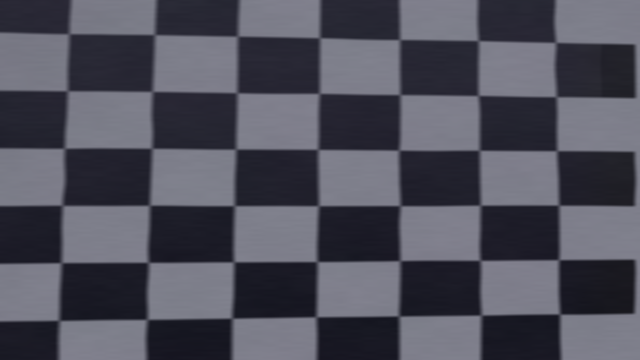
This pattern is drawn by a Shadertoy shader. Its source:

```glsl
// A dim grey and navy checkerboard print, seen slightly askew with soft edges.
// Canvas coordinates are bent into cell coordinates (column, row); a product of
// two soft square waves gives the checks, and stretched noise gives the grain.

#define ANCHOR     vec2(0.625, 0.572)  // grid crossing, measured from top left
#define CELLS      vec2(7.92, 6.234)   // cells across and down
#define BEND       0.0103              // narrowing of columns to the right
#define TAPER      0.0664              // narrowing of rows to the right
#define FAN        0.04                // widening of columns downwards
#define LAST_EDGE  3.0                 // columns right of the anchor
#define SOFTNESS   vec2(0.048, 0.036)  // edge blur in cells
#define LIGHT      vec3(0.490, 0.492, 0.540)
#define DARK_TOP   vec3(0.158, 0.156, 0.205)
#define DARK_BASE  vec3(0.096, 0.096, 0.138)
#define GRAIN      0.022

float hash(vec2 p) {
    vec3 q = fract(p.xyx * vec3(0.1031, 0.1030, 0.0973));
    q += dot(q, q.yzx + 33.33);
    return fract((q.x + q.y) * q.z);
}

float noise(vec2 p) {
    vec2 i = floor(p), f = fract(p);
    f = f * f * (3.0 - 2.0 * f);
    return mix(mix(hash(i), hash(i + vec2(1, 0)), f.x),
               mix(hash(i + vec2(0, 1)), hash(i + vec2(1, 1)), f.x), f.y);
}

// Cell coordinates relative to the anchor, rows counted downwards.
vec2 boardCoords(vec2 uv) {
    vec2 d = (uv - ANCHOR) * CELLS;
    float fan = FAN * (1.0 - smoothstep(0.87, 0.99, uv.x));
    d.x /= 1.0 + fan * (uv.y - ANCHOR.y);
    float column = (1.0 - sqrt(1.0 - 4.0 * BEND * d.x)) / (2.0 * BEND);
    return vec2(column, d.y / (1.0 - TAPER * uv.x));
}

// Square wave of period two, crossing zero at whole numbers.
float softSquare(float x, float blur) {
    float wave = 0.5 - abs(mod(x + 0.5, 2.0) - 1.0);
    return 2.0 * smoothstep(-blur, blur, wave) - 1.0;
}

void mainImage(out vec4 fragColor, in vec2 fragCoord) {
    vec2 uv = fragCoord / iResolution.xy;
    uv.y = 1.0 - uv.y;

    // Slightly uneven cell edges
    vec2 board = boardCoords(uv);
    vec2 blur = max(SOFTNESS, fwidth(board));
    board.x += 0.024 * (noise(uv * vec2(9.0, 16.0)) - 0.5);
    board.y += 0.016 * (noise(uv * vec2(12.0, 9.0) + 40.0) - 0.5);

    // Checks, ending in a plain margin on the right
    float inside = min(board.x, LAST_EDGE - 0.5);
    float check = 0.5 + 0.5 * softSquare(inside, blur.x) * softSquare(board.y, blur.y);
    float margin = smoothstep(LAST_EDGE - blur.x, LAST_EDGE + blur.x, board.x);
    check = mix(check, 1.0, margin);

    // Uneven light and ink
    vec3 paper = LIGHT * (0.965 + 0.045 * smoothstep(0.0, 0.5, uv.x + 0.4 * uv.y));
    vec3 ink = mix(DARK_TOP, DARK_BASE, smoothstep(0.05, 0.95, uv.y));
    ink += 0.012 * (hash(floor(board) + 20.0) - 0.5);
    ink.b -= 0.018 * smoothstep(0.86, 0.98, uv.x);

    // Darker worn strip in the upper right check
    float strip = smoothstep(2.54, 2.60, board.x) * step(board.y, -1.5);
    ink -= 0.028 * strip;

    // Horizontal streaks and cloudy blotches
    float streaks = noise(uv * vec2(45.0, 150.0)) - 0.5;
    float clouds = noise(uv * vec2(14.0, 18.0) + 7.0) - 0.5;
    vec3 color = mix(ink, paper, check);
    color += GRAIN * (0.6 * streaks + 0.6 * clouds);
    color += vec3(0.006, -0.003, 0.004) * (noise(uv * 11.0 + 90.0) - 0.5);
    fragColor = vec4(color, 1.0);
}
```
